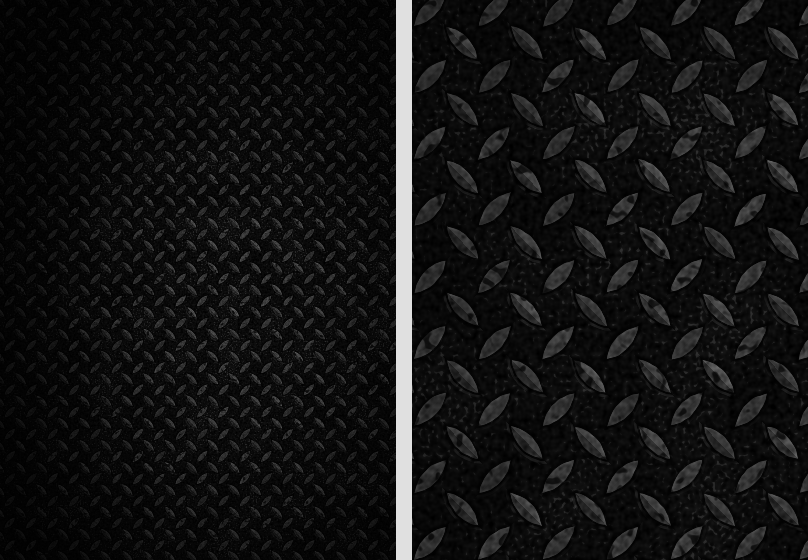
Left: the whole. Right: its middle third, enlarged.
Reproduce this texture procedurally as a WebGL 1 fragment shader.

```glsl
precision highp float;
// Dark steel tread plate: pointed lozenges alternate between two diagonals.
// Each is a lens distance field with rim and shadow; gradient noise adds
// grain, pits and flecks, and a soft pool of light darkens the borders.

uniform vec2 u_resolution;

#define REPEATS vec2(26.2, 25.2)    // cells per canvas height, across and up
#define PHASE vec2(0.461, 0.657)    // place of a rising lozenge in its cell
#define HALF_LENGTH 0.345
#define HALF_WIDTH 0.115
#define GROUND_GREY 0.042
#define LOZENGE_GREY 0.205
#define RIM_GREY 0.085
#define GRAIN_SCALE 9.0             // grain features per cell
#define LIGHT_CENTRE vec2(0.60, 0.46)
#define LIGHT_REACH vec2(0.70, 0.74)
#define EDGE_LIGHT 0.20

float hash(vec2 p) {
  vec3 h = fract(vec3(p.xyx) * 0.1031);
  h += dot(h, h.yzx + 33.33);
  return fract((h.x + h.y) * h.z);
}

float cornerSlope(vec2 corner, vec2 offset) {
  float angle = 6.2832 * hash(corner);
  return dot(vec2(cos(angle), sin(angle)), offset);
}

// Gradient noise, roughly -0.7 to 0.7
float noise(vec2 p) {
  vec2 i = floor(p), f = p - i;
  vec2 w = f * f * f * (f * (f * 6.0 - 15.0) + 10.0);
  vec2 e = vec2(1.0, 0.0);
  float low = mix(cornerSlope(i, f), cornerSlope(i + e, f - e), w.x);
  float high = mix(cornerSlope(i + e.yx, f - e.yx),
                   cornerSlope(i + 1.0, f - 1.0), w.x);
  return mix(low, high, w.y);
}

// Lens made of two equal arcs, pointed along x
float lensDistance(vec2 p) {
  float radius = (HALF_LENGTH * HALF_LENGTH + HALF_WIDTH * HALF_WIDTH)
               / (2.0 * HALF_WIDTH);
  return length(vec2(p.x, abs(p.y) + radius - HALF_WIDTH)) - radius;
}

void main() {
  vec2 plate = gl_FragCoord.xy / u_resolution.y * REPEATS;
  float pixel = REPEATS.y / u_resolution.y;

  // Surface noise from coarse stains to fine grit
  float stain = noise(plate * 0.7 + 40.0);
  float pits = noise(plate * 6.0 + 80.0);
  float grain = noise(plate * GRAIN_SCALE + 120.0);
  float grit = noise(plate * GRAIN_SCALE * 1.7 + 300.0);

  // Rough ground with sparse bright flecks
  float grey = GROUND_GREY * (1.0 + 0.5 * stain + 1.2 * grain + 0.9 * grit);
  grey += 0.10 * smoothstep(0.28, 0.55, grit + 0.35 * stain);

  // Rising lozenges first, then falling ones half a cell away
  for (int k = 0; k < 2; k++) {
    float family = float(k);
    vec2 grid = plate - PHASE + 0.5 + 0.5 * family;
    vec2 cell = floor(grid);
    vec2 local = grid - cell - 0.5;
    float chance = hash(cell + 57.0 * family + 11.0);
    local += 0.02 * (vec2(chance, fract(chance * 17.0)) - 0.5);

    // Turn the long axis to the diagonal
    vec2 axis = vec2(1.0, 1.0 - 2.0 * family) * 0.7071;
    vec2 across = vec2(-axis.y, axis.x);
    vec2 lens = vec2(dot(local, axis), dot(local, across));
    float d = lensDistance(lens) + 0.012 * grain;
    float facing = dot(across * sign(lens.y), vec2(-0.6, -0.8));

    // Dark gap around the base, then a broken lit outline
    grey *= 1.0 - 0.65 * (1.0 - smoothstep(0.015, 0.09, d));
    float outline = 1.0 - smoothstep(0.012, 0.012 + pixel, abs(d - 0.05));
    grey += RIM_GREY * outline * smoothstep(-0.2, 0.7, facing)
          * smoothstep(-0.25, 0.25, pits + 0.5 * grain);

    // Worn top face with pits and a paler edge
    float face = LOZENGE_GREY * (0.85 + 0.3 * chance);
    face *= 1.0 + 0.45 * grain + 0.35 * grit - 0.25 * facing;
    face *= 1.0 - 0.7 * smoothstep(0.22, 0.42, pits + 0.3 * (chance - 0.5));
    face += 0.05 * smoothstep(-0.045, -0.01, d) * (0.6 + grain);
    float cover = 1.0 - smoothstep(-0.5 * pixel, 0.5 * pixel, d);
    grey = mix(grey, face, cover);
  }

  // Broad light, stronger right of centre
  vec2 screen = gl_FragCoord.xy / u_resolution;
  float away = length((screen - LIGHT_CENTRE) / LIGHT_REACH);
  float light = mix(1.0, EDGE_LIGHT, smoothstep(0.1, 1.0, away));
  grey = max(grey, 0.0) * light;

  gl_FragColor = vec4(vec3(grey), 1.0);
}
```
